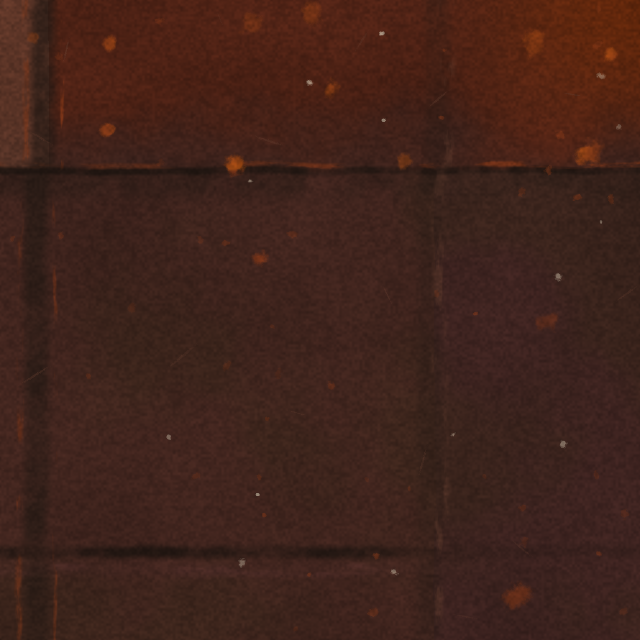
Reproduce this texture procedurally as a Shadertoy shader.

```glsl
// Old glazed floor tiles, nearly one full tile with parts of its neighbours, dark and worn.
// A wobbling grid gives seam distances; noise mottles the clay and breaks up seams and rims,
// and jittered cells scatter rust chips, scratches and pale specks.

const vec2 TILE_SIZE = vec2(0.615, 0.605);
const vec2 GRID_ORIGIN = vec2(0.065, 0.128);

const vec3 UMBER   = vec3(0.245, 0.138, 0.113);
const vec3 PLUM    = vec3(0.232, 0.132, 0.120);
const vec3 OLIVE   = vec3(0.215, 0.138, 0.098);
const vec3 RUSSET  = vec3(0.300, 0.130, 0.080);
const vec3 EMBER   = vec3(0.390, 0.155, 0.045);
const vec3 TAN     = vec3(0.370, 0.225, 0.170);
const vec3 GROUT   = vec3(0.150, 0.102, 0.080);
const vec3 MAUVE   = vec3(0.310, 0.175, 0.160);
const vec3 RUST    = vec3(0.500, 0.210, 0.090);
const vec3 ORANGE  = vec3(0.760, 0.350, 0.060);
const vec3 BONE    = vec3(0.720, 0.660, 0.580);

float hash(vec2 p) {
    vec3 q = fract(vec3(p.xyx) * 0.1031);
    q += dot(q, q.yzx + 33.33);
    return fract((q.x + q.y) * q.z);
}

float noise(vec2 p) {
    vec2 i = floor(p), f = fract(p);
    f = f * f * (3.0 - 2.0 * f);
    return mix(mix(hash(i), hash(i + vec2(1, 0)), f.x),
               mix(hash(i + vec2(0, 1)), hash(i + vec2(1, 1)), f.x), f.y);
}

float fbm(vec2 p) {
    float sum = 0.0, gain = 0.5;
    for (int i = 0; i < 5; i++) {
        sum += gain * noise(p);
        p = p * 2.03 + 17.3;
        gain *= 0.5;
    }
    return sum;
}

// Soft stripe of half width w around the line d = centre
float band(float d, float centre, float w, float soft) {
    return 1.0 - smoothstep(w, w + soft, abs(d - centre));
}

// Ragged marks in jittered, turned cells; stretch above 1 draws them out into scratches
float marks(vec2 p, float cells, float density, float radius, float stretch, float seed) {
    float mask = 0.0;
    vec2 q = p * cells, base = floor(q);
    float ragged = 1.3 * (fbm(p / radius * 1.5) - 0.5);
    for (int y = -1; y <= 1; y++)
    for (int x = -1; x <= 1; x++) {
        vec2 cell = base + vec2(x, y), key = cell + seed;
        vec2 centre = cell + 0.15 + 0.7 * vec2(hash(key + 3.1), hash(key + 7.7));
        float size = radius * mix(0.45, 1.0, hash(key + 11.9));
        float turn = 6.2832 * hash(key + 23.7);
        vec2 along = vec2(cos(turn), sin(turn)), r = (q - centre) / cells;
        r = vec2(dot(r, along) / stretch, dot(r, vec2(-along.y, along.x)));
        float strength = mix(0.4, 1.0, hash(key + 19.3));
        float shape = 1.0 - smoothstep(0.4, 1.1, length(r) / size + ragged);
        mask = max(mask, step(hash(key), density) * strength * shape);
    }
    return mask;
}

// Clay colour: umber below, glowing russet in the upper row
vec3 clay(vec2 uv, vec2 id, float upper) {
    float cloud = fbm(uv * 6.0);
    vec3 lower = mix(UMBER, PLUM, step(0.5, id.x));
    lower = mix(lower, OLIVE, 0.6 * smoothstep(0.4, 0.65, fbm(uv * 4.0 + 8.0)));
    vec3 top = mix(UMBER, RUSSET, smoothstep(0.70, 0.84, uv.y + 0.2 * (cloud - 0.5)));
    top = mix(top, EMBER, smoothstep(0.65, 1.0, uv.x) * smoothstep(0.72, 0.98, uv.y));
    top = mix(top, TAN, 0.75 * (1.0 - step(0.0, id.x)));
    return mix(lower, top, upper) * (0.87 + 0.28 * cloud);
}

void mainImage(out vec4 fragColor, in vec2 fragCoord) {
    vec2 uv = fragCoord / iResolution.xy;
    vec2 p = uv + 0.010 * (vec2(fbm(uv * 12.0), fbm(uv * 12.0 + 40.0)) - 0.5);

    // Tile index, nearest seam and signed distance to it; upper row sits slightly right
    float upper = smoothstep(-0.003, 0.003, p.y - GRID_ORIGIN.y - TILE_SIZE.y);
    vec2 grid = (p - GRID_ORIGIN - vec2(0.010 * upper, 0.0)) / TILE_SIZE;
    vec2 id = floor(grid), seam = floor(grid + 0.5);
    vec2 d = (grid - seam) * TILE_SIZE;
    float left = 1.0 - clamp(seam.x, 0.0, 1.0), high = clamp(seam.y, 0.0, 1.0);

    vec3 col = clay(uv, id, upper);
    float wearX = smoothstep(0.45, 0.72, fbm(uv * vec2(70.0, 18.0)));
    float wearY = smoothstep(0.42, 0.70, fbm(uv * vec2(18.0, 70.0) + 5.0));
    float patchy = smoothstep(0.25, 0.65, fbm(uv * 22.0 + 60.0));

    // Vertical seams: deep on the left, shallow and dusty on the right
    float depthX = mix(0.35, 0.75, left) * mix(0.55, 1.0, patchy);
    col = mix(col, GROUT, depthX * band(d.x, -0.008, 0.008, 0.020));
    col = mix(col, RUST, left * wearX * band(d.x, 0.021, 0.0005, 0.004) * mix(0.55, 0.9, upper));
    col = mix(col, RUST, 0.5 * left * wearX * wearX * band(d.x, -0.035, 0.001, 0.007));
    col = mix(col, TAN, 0.5 * (1.0 - left) * wearX * band(d.x, 0.008, 0.003, 0.014));

    // Horizontal seams: a broken crack with shadow above, a soft ridge fading right below
    float reach = mix(1.0 - 0.8 * smoothstep(0.60, 0.72, uv.x), 1.0, high);
    float crack = band(d.y, mix(0.010, 0.0, high), 0.002, mix(0.014, 0.007, high));
    col = mix(col, GROUT, 0.45 * high * patchy * band(d.y, -0.016, 0.006, 0.036));
    col = mix(col, GROUT * 0.8, crack * reach * mix(0.35, 0.9, patchy));
    col = mix(col, MAUVE, 0.6 * (1.0 - high) * mix(0.3, 1.0, wearY) * reach * band(d.y, -0.017, 0.003, 0.015));
    col = mix(col, RUST, high * wearY * band(d.y, 0.009, 0.001, 0.006) * mix(0.3, 0.8, uv.x));

    // Rust chips, many in the upper row, faint scratches and small pale specks
    float chips = marks(uv, 9.0, mix(0.06, 0.45, upper), 0.020, 1.2, 5.0);
    col = mix(col, mix(RUST, ORANGE, upper * noise(uv * 30.0)), 0.85 * chips);
    col = mix(col, RUST, 0.55 * marks(uv, 18.0, 0.10, 0.007, 1.4, 31.0));
    col = mix(col, TAN, 0.45 * marks(uv, 8.0, 0.22, 0.0025, 12.0, 87.0));
    col = mix(col, BONE, 0.85 * marks(uv, 12.0, 0.10, 0.006, 1.2, 63.0));

    // Fine surface grain
    float grain = noise(uv * 250.0) + 0.8 * noise(uv * vec2(110.0, 170.0)) - 0.9;
    col *= 1.0 + 0.19 * grain;
    fragColor = vec4(clamp(col, 0.0, 1.0), 1.0);
}
```
